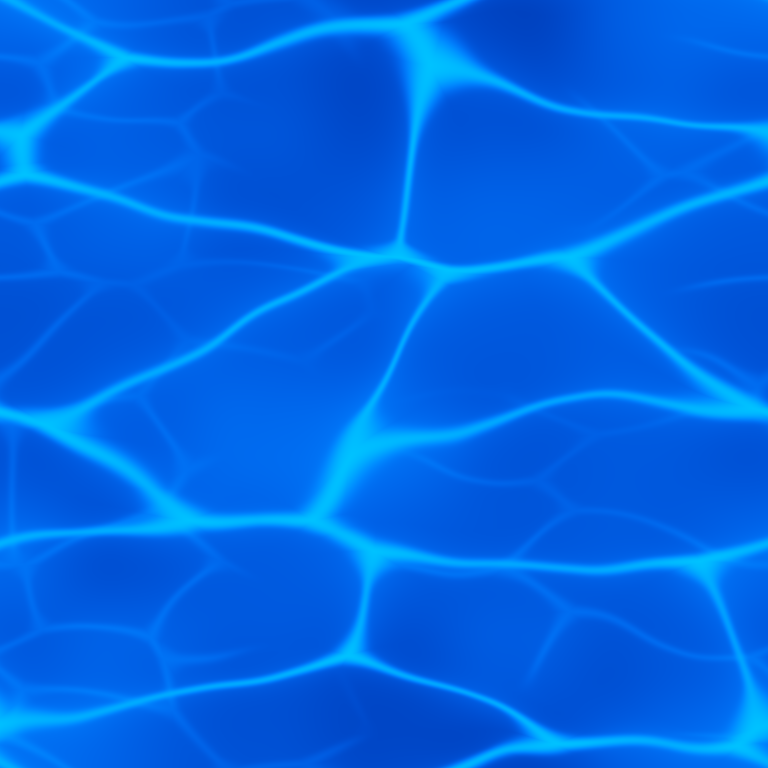
Give the GLSL for this texture, as a Shadertoy shader.

```glsl
float hash(vec2 p) {
    return fract(sin(dot(p, vec2(127.1, 311.7))) * 43758.5453);
}

// Value noise that wraps after one canvas unit
float noise(vec2 uv, vec2 cells, float seed) {
    vec2 p = uv * cells;
    vec2 i = floor(p), f = fract(p);
    f = f * f * f * (f * (f * 6.0 - 15.0) + 10.0);
    vec2 a = mod(i, cells) + seed;
    vec2 b = mod(i + 1.0, cells) + seed;
    return mix(mix(hash(a), hash(vec2(b.x, a.y)), f.x),
               mix(hash(vec2(a.x, b.y)), hash(b), f.x), f.y);
}

// Bends straight cell borders into flowing curves
vec2 ripple(vec2 uv, float seed) {
    vec2 broad = vec2(noise(uv, vec2(3.0, 4.0), seed), noise(uv, vec2(4.0), seed + 17.0));
    vec2 fine = vec2(noise(uv, vec2(7.0), seed + 31.0), noise(uv, vec2(8.0), seed + 47.0));
    return uv + vec2(0.11, 0.075) * (broad - 0.5) + 0.03 * (fine - 0.5);
}

// Wrapping flat cells in staggered columns (even column count):
// x = border distance on the canvas, y = raw border gap, z = gap to the junction
vec3 cellGaps(vec2 uv, vec2 cells, float seed) {
    vec2 p = uv * cells;
    vec2 base = floor(p);
    vec3 nearest = vec3(9.0);
    vec2 first = vec2(9.0), second = vec2(9.0);
    for (int y = -2; y <= 2; y++) {
        for (int x = -2; x <= 2; x++) {
            vec2 cell = base + vec2(x, y);
            vec2 id = mod(cell, cells) + seed;
            vec2 jitter = vec2(hash(id), hash(id + 53.0)) - 0.5;
            float stagger = 0.5 * mod(cell.x, 2.0);
            vec2 r = cell + vec2(0.5, 0.25 + stagger) + vec2(0.5, 0.7) * jitter - p;
            float d = length(r);
            if (d < nearest.x) {
                nearest = vec3(d, nearest.xy);
                second = first;
                first = r;
            } else if (d < nearest.y) {
                nearest = vec3(nearest.x, d, nearest.y);
                second = r;
            } else nearest.z = min(nearest.z, d);
        }
    }
    // Even line width in every direction, eased out around junctions
    float slope = length((normalize(second) - normalize(first)) * cells);
    float evenness = smoothstep(0.0, 0.3, nearest.z - nearest.y);
    slope = mix(1.4 * cells.y, max(slope, 2.0), evenness);
    vec2 gaps = nearest.yz - nearest.x;
    return vec3(gaps.x / slope, gaps);
}

// Bright filament that widens into a web where borders meet
float filament(vec3 gaps, float width, float web) {
    float w = width + web * exp(-6.0 * gaps.z);
    return exp(-gaps.x * gaps.x / (w * w));
}

void mainImage(out vec4 fragColor, in vec2 fragCoord) {
    vec2 uv = fragCoord / iResolution.xy;

    // Soft depth blotches
    float depth = 0.6 * noise(uv, vec2(3.0), 5.0) + 0.4 * noise(uv, vec2(6.0, 7.0), 71.0);
    float light = 0.318 + 0.24 * (depth - 0.5);

    // Faint, broken web deep below
    vec3 deep = cellGaps(ripple(uv, 83.0), vec2(4.0, 8.0), 29.0);
    float patches = smoothstep(0.45, 0.9, noise(uv, vec2(5.0), 113.0));
    light += 0.06 * patches * (filament(deep, 0.005, 0.008) + 0.4 * exp(-9.0 * deep.y));

    // Main caustic web with its halo
    vec3 gaps = cellGaps(ripple(uv, 3.0), vec2(2.0, 5.0), 11.0);
    float junction = exp(-4.5 * gaps.z);
    float strength = 0.72 + 0.28 * noise(uv, vec2(5.0), 97.0);
    light += 0.025 * exp(-4.0 * gaps.y) + (0.05 + 0.1 * junction) * exp(-10.0 * gaps.y);
    float core = filament(gaps, 0.0052, 0.011) * min(strength + 0.3 * junction, 1.0);
    light = mix(light, 0.67 + 0.09 * junction, core);

    // Green carries the light, blue saturates early
    float shade = max(0.58 - light, 0.0);
    fragColor = vec4(0.0, light, 1.0 - 2.4 * shade * shade, 1.0);
}
```
